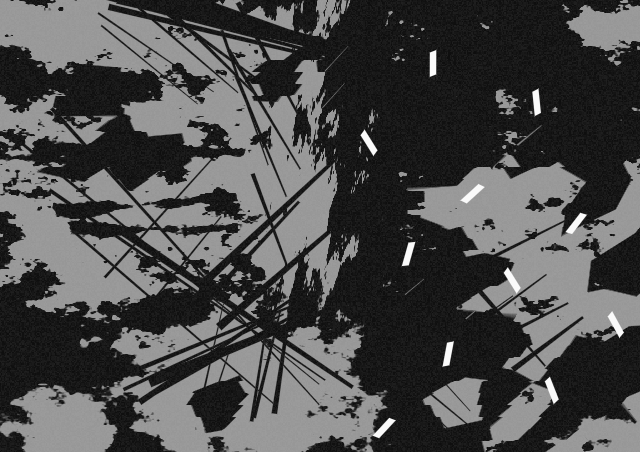
This background is drawn by a WebGL 1 fragment shader. Its source:

```glsl
precision highp float;
// Torn grey paper under black ink: ragged blots, angular shards, crossing strokes, white chips.

uniform vec2 u_resolution;

const float INK_DARK = 0.055;
const float INK_LIGHT = 0.122;
const float PAPER = 0.60;
const float CHIP = 0.98;
const float SOFT = 0.0016;         // half width of a smoothed edge
const float GRAIN_CELLS = 362.0;   // grain cells per canvas height
const float BLOT_OFFSET = -0.065;  // lower means more ink
const float OCTAVE_GAIN = 0.70;    // higher means more ragged blots
const float SHARD_SHARE = 0.42;
const float GASH_SHARE = 0.09;     // dark shards cut from the left half
const float ANGLE_JITTER = 0.26;
const vec2 SHARD_SCALE = vec2(7.5, 13.0);
const float SHARD_ANGLE = 0.6;
const int STROKES = 5;
const int CHIPS = 11;

float hash(vec2 p) {
  vec3 q = fract(vec3(p.xyx) * 0.1031);
  q += dot(q, q.yzx + 33.33);
  return fract((q.x + q.y) * q.z);
}

vec2 turn(vec2 p, float a) {
  float c = cos(a), s = sin(a);
  return vec2(c * p.x + s * p.y, c * p.y - s * p.x);
}

float cover(float d) { return 1.0 - smoothstep(-SOFT, SOFT, d); }

float valueNoise(vec2 p) {
  vec2 i = floor(p), f = fract(p);
  f = f * f * (3.0 - 2.0 * f);
  return mix(mix(hash(i), hash(i + vec2(1, 0)), f.x),
             mix(hash(i + vec2(0, 1)), hash(i + vec2(1, 1)), f.x), f.y);
}

float fbm(vec2 p) {
  float sum = 0.0, total = 0.0, amp = 1.0;
  for (int i = 0; i < 5; i++) {
    sum += amp * valueNoise(p);
    total += amp;
    p = p * 2.03 + 17.3;
    amp *= OCTAVE_GAIN;
  }
  return sum / total;
}

float blob(vec2 p, vec2 centre, vec2 radius) {
  return 1.0 - length((p - centre) / radius);
}

// Where paper shows through: positive inside
float paperLayout(vec2 p) {
  float l = blob(p, vec2(0.26, 0.61), vec2(0.42, 0.22));
  l = max(l, blob(p, vec2(0.59, 0.70), vec2(0.17, 0.36)));
  l = max(l, blob(p, vec2(0.20, 0.38), vec2(0.12, 0.12)));
  l = max(l, blob(p, vec2(0.54, 0.14), vec2(0.27, 0.21)));
  l = max(l, blob(p, vec2(0.14, 0.04), vec2(0.11, 0.09)));
  l = max(l, blob(p, vec2(0.32, 0.94), vec2(0.45, 0.08)));
  l = max(l, blob(p, vec2(1.36, 0.98), vec2(0.09, 0.08)));
  return max(l, blob(p, vec2(1.37, 0.01), vec2(0.12, 0.08)));
}

// +1 adds paper on the right, -1 cuts it away on the left
float shardTone(vec2 cell, vec2 seed) {
  vec2 at = turn(seed / SHARD_SCALE, -SHARD_ANGLE);
  float pick = hash(cell + 5.7);
  float share = at.y < 0.66 ? SHARD_SHARE : 0.08;
  return at.x > 0.97 ? step(pick, share) : -step(pick, GASH_SHARE);
}

// Cellular polygons, with stepped tears along rows
float shards(vec2 p) {
  float row = p.y * 38.0;
  float tear = mix(hash(vec2(floor(row), 3.0)), hash(vec2(floor(row) + 1.0, 3.0)),
                   smoothstep(0.9, 1.0, fract(row)));
  p.x += 0.05 * (tear - 0.5) * (1.0 - smoothstep(1.15, 1.3, p.x));
  vec2 q = turn(p, SHARD_ANGLE) * SHARD_SCALE;
  float near = 9.0, next = 9.0, nearTone = 0.0, nextTone = 0.0;
  for (int y = -1; y <= 1; y++) {
    for (int x = -1; x <= 1; x++) {
      vec2 cell = floor(q) + vec2(x, y);
      vec2 seed = cell + vec2(hash(cell), hash(cell + 41.3));
      float d = distance(q, seed), tone = shardTone(cell, seed);
      if (d < near) {
        next = near; nextTone = nearTone;
        near = d; nearTone = tone;
      } else if (d < next) {
        next = d; nextTone = tone;
      }
    }
  }
  return mix(0.5 * (nearTone + nextTone), nearTone, smoothstep(0.0, 0.03, next - near));
}

// Distance to a scattered family of tapering strokes
float strokes(vec2 p, vec2 centre, vec2 spread, float angle, float reach, float width) {
  float d = 9.0;
  for (int i = 0; i < STROKES; i++) {
    vec2 s = vec2(float(i) * 7.3 + 2.0, angle * 11.0 + centre.x * 31.0 + 40.0);
    vec3 h = vec3(hash(s), hash(s + 11.7), hash(s + 24.1));
    vec2 q = turn(p - centre - spread * (2.0 * h.xy - 1.0), angle + (h.z - 0.5) * ANGLE_JITTER);
    float w = width * (0.25 + 0.75 * h.x * h.x) * (0.75 - 0.4 * q.x / reach);
    d = min(d, max(abs(q.y) - w, abs(q.x) - reach * (0.6 + 0.4 * h.y)));
  }
  return d;
}

float chips(vec2 p) {
  float d = 9.0;
  for (int i = 0; i < CHIPS; i++) {
    float n = float(i);
    vec2 at = vec2(0.79 + 0.6 * fract(n * 0.618 + 0.1), 0.03 + 0.08 * n);
    at.y += 0.06 * (hash(vec2(n, 2.0)) - 0.5);
    vec2 q = turn(p - at, 1.4 + 1.6 * (hash(vec2(n, 8.0)) - 0.5));
    q.x += 0.4 * q.y;
    q = abs(q);
    d = min(d, max(q.x - 0.027, q.y - 0.0072));
  }
  return d;
}

void main() {
  vec2 p = gl_FragCoord.xy / u_resolution.y;

  // Ragged paper: sideways smears on the left, upright ones by the band
  float smear = fbm(p * vec2(10.0, 16.0));
  float upright = fbm(vec2(p.x - 0.18 * p.y, p.y) * vec2(26.0, 7.0) + 9.0);
  float lean = smoothstep(0.54, 0.64, p.x) * smoothstep(0.2, 0.4, p.y) * (1.0 - smoothstep(0.8, 0.9, p.x));
  float rough = mix(smear, upright, lean) - 0.5;
  float raggedness = mix(0.85, 1.7, smoothstep(0.15, 0.45, p.y));
  float blot = rough * raggedness + 0.45 * clamp(paperLayout(p), -0.8, 0.55) + BLOT_OFFSET;
  float paper = smoothstep(-0.03, 0.03, blot);
  float shard = shards(p);
  paper = max(paper, max(shard, 0.0) * smoothstep(-0.17, -0.13, smear - 0.5));
  paper *= 1.0 - max(-shard, 0.0);

  // Ink strokes, family by family
  float ink = strokes(p, vec2(0.42, 0.36), vec2(0.10, 0.08), -0.72, 0.45, 0.009);
  ink = min(ink, strokes(p, vec2(0.40, 0.88), vec2(0.10, 0.06), -0.65, 0.19, 0.007));
  ink = min(ink, strokes(p, vec2(0.50, 0.54), vec2(0.14, 0.18), 0.80, 0.26, 0.011));
  ink = min(ink, strokes(p, vec2(0.48, 0.24), vec2(0.08, 0.03), 0.47, 0.29, 0.012));
  ink = min(ink, strokes(p, vec2(0.62, 0.70), vec2(0.08, 0.22), -1.15, 0.18, 0.013));
  ink = min(ink, strokes(p, vec2(0.58, 0.19), vec2(0.12, 0.05), 1.35, 0.15, 0.009));
  ink = min(ink, strokes(p, vec2(0.52, 0.94), vec2(0.05, 0.02), -0.24, 0.38, 0.026));
  ink = min(ink, strokes(p, vec2(1.10, 0.32), vec2(0.14, 0.15), 0.55, 0.14, 0.007));
  ink = min(ink, strokes(p, vec2(1.06, 0.20), vec2(0.10, 0.12), -0.75, 0.14, 0.007));
  float bars = strokes(p, vec2(0.22, 0.70), vec2(0.12, 0.24), 0.0, 0.30, 0.019);
  ink = min(ink, bars + 0.05 * (smear - 0.5));
  paper *= 1.0 - cover(ink);

  // Thin pale scratches on the ink
  float scratch = strokes(p, vec2(1.05, 0.60), vec2(0.32, 0.36), 0.75, 0.04, 0.003);
  paper = max(paper, 0.8 * cover(scratch));

  float grain = hash(floor(p * GRAIN_CELLS));
  float tone = mix(mix(INK_DARK, INK_LIGHT, grain), PAPER + 0.02 * (grain - 0.5), paper);
  gl_FragColor = vec4(vec3(mix(tone, CHIP, cover(chips(p)))), 1.0);
}
```
